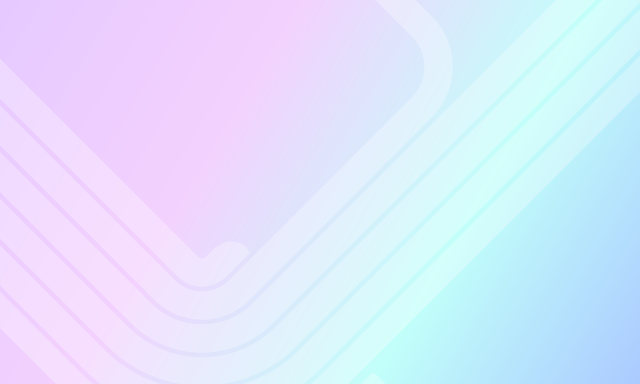
Give the GLSL for this background, as a Shadertoy shader.

```glsl
// Pastel diagonal gradient with translucent, rounded parallel ribbons.

const vec3 LILAC = vec3(0.90, 0.79, 1.00);
const vec3 PINK  = vec3(0.955, 0.82, 0.995);
const vec3 CYAN  = vec3(0.76, 1.00, 0.98);
const vec3 BLUE  = vec3(0.67, 0.79, 1.00);

const float LANE_PITCH = 0.0859;   // distance between ribbon grooves
const float FIRST_GROOVE = 0.0946; // radius of the innermost groove
const float GROOVE_HALF = 0.006;
const float OUTER_RADIUS = 0.511;
const float RIBBON_ALPHA = 0.29;

// Four-stop gradient along a tilted axis.
vec3 backdrop(vec2 p) {
    float t = dot(vec2(p.x, 1.0 - p.y), vec2(0.86, 0.51));
    vec3 color = mix(LILAC, PINK, clamp(t / 0.667, 0.0, 1.0));
    color = mix(color, CYAN, clamp((t - 0.667) / 0.673, 0.0, 1.0));
    return mix(color, BLUE, clamp((t - 1.34) / 0.606, 0.0, 1.0));
}

// Offset from a right-angled V opening upwards; offsets round its corner.
float wedge(vec2 q) {
    q.x = abs(q.x);
    return q.x + q.y < 0.0 ? length(q) : (q.x - q.y) * sqrt(0.5);
}

// Signed distance to a strip between two offsets.
float strip(float d, float inner, float outer) {
    return max(inner - d, d - outer);
}

// Signed distance to one ribbon, counted outwards from zero.
float lane(float d, float index) {
    float outer = FIRST_GROOVE + index * LANE_PITCH - GROOVE_HALF;
    return strip(d, outer - LANE_PITCH + 2.0 * GROOVE_HALF, outer);
}

// Repeated ribbons beyond the second groove.
float outerLanes(float d) {
    float cell = mod(d - FIRST_GROOVE, LANE_PITCH);
    float toGroove = min(cell, LANE_PITCH - cell);
    float secondGroove = FIRST_GROOVE + LANE_PITCH;
    return max(GROOVE_HALF - toGroove, strip(d, secondGroove, OUTER_RADIUS));
}

// All ribbons: a short capped one, a hooked one and the long outer set.
float ribbons(vec2 p) {
    vec2 q = p - vec2(0.526, 0.342);
    float d = wedge(q);
    float along = (q.x + q.y) * sqrt(0.5);
    float across = (q.x - q.y) * sqrt(0.5);

    float cap = length(vec2(along, across) - vec2(0.039, 0.0707)) - 0.052;
    cap = max(cap, d - FIRST_GROOVE + GROOVE_HALF);
    float capped = min(max(lane(d, 0.0), along - 0.039), cap);

    vec2 h = p - vec2(0.993, 0.826);
    float hook = strip(wedge(vec2(h.y, -h.x)), 0.112, 0.186);
    float hooked = along < 0.43 ? lane(d, 1.0) : hook;

    return min(min(capped, hooked), outerLanes(d));
}

// Rounded corner rising from the lower edge.
float cornerTip(vec2 p) {
    vec2 q = p - vec2(0.972, 0.016);
    return wedge(vec2(q.x, -q.y)) - 0.012;
}

// Antialiased coverage of a signed distance.
float coverage(float d, float pixel) {
    return 1.0 - smoothstep(-0.7 * pixel, 0.7 * pixel, d);
}

void mainImage(out vec4 fragColor, in vec2 fragCoord) {
    vec2 p = fragCoord / iResolution.y;
    float shape = min(ribbons(p), cornerTip(p));
    float veil = RIBBON_ALPHA * coverage(shape, 1.0 / iResolution.y);
    fragColor = vec4(mix(backdrop(p), vec3(1.0), veil), 1.0);
}
```
